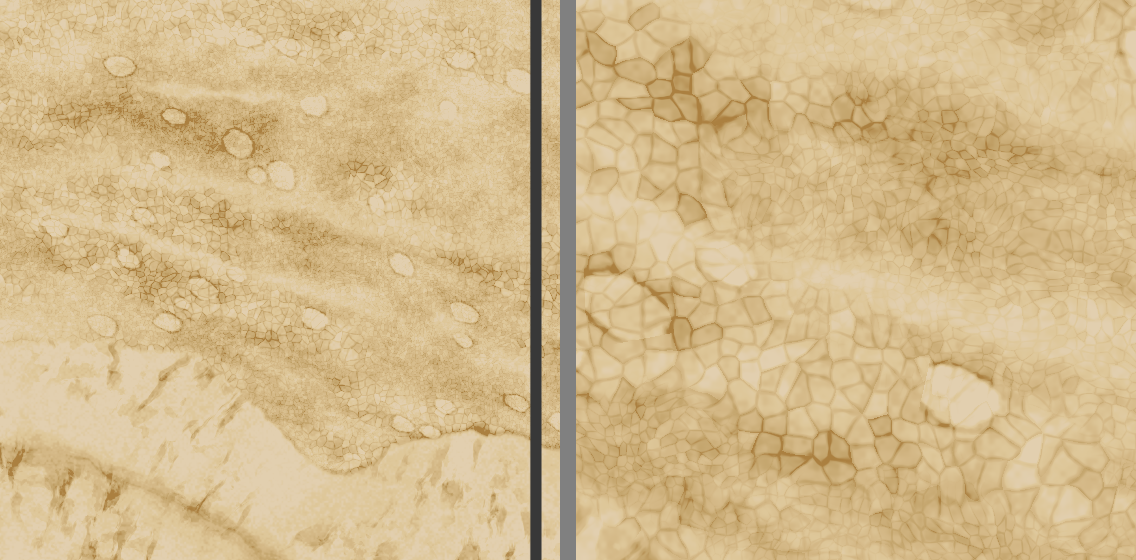
Left: the whole. Right: its middle third, enlarged.
A Shadertoy shader for this texture:

```glsl
// Honey travertine slab: tilted pebbly strata over pale streaked crystal, with a dark upright joint.

const vec3 OCHRE = vec3(0.67, 0.50, 0.25);
const vec3 TAN = vec3(0.77, 0.65, 0.43);
const vec3 SAND = vec3(0.83, 0.72, 0.525);
const vec3 HONEY = vec3(0.87, 0.78, 0.60);
const vec3 CREAM = vec3(0.885, 0.81, 0.685);
const vec3 JOINT = vec3(0.22);

float hash(vec2 p) {
    vec3 q = fract(vec3(p.xyx) * 0.1031);
    q += dot(q, q.yzx + 33.33);
    return fract((q.x + q.y) * q.z);
}

vec2 hash2(vec2 p) {
    return vec2(hash(p), hash(p + 57.3));
}

float noise(vec2 p) {
    vec2 i = floor(p), f = fract(p);
    f = f * f * (3.0 - 2.0 * f);
    float low = mix(hash(i), hash(i + vec2(1, 0)), f.x);
    float high = mix(hash(i + vec2(0, 1)), hash(i + vec2(1, 1)), f.x);
    return mix(low, high, f.y);
}

float fbm(vec2 p) {
    float sum = 0.0, amp = 0.5;
    for (int i = 0; i < 5; i++) {
        sum += amp * noise(p);
        p = mat2(1.6, 1.2, -1.2, 1.6) * p + 7.1;
        amp *= 0.5;
    }
    return sum / 0.97;
}

// Cell pattern: distance to nearest seed, gap to the second, cell random
vec3 cells(vec2 p) {
    vec2 i = floor(p);
    float first = 9.0, second = 9.0, id = 0.0;
    for (int y = -1; y <= 1; y++)
    for (int x = -1; x <= 1; x++) {
        vec2 c = i + vec2(x, y);
        float d = length(c + 0.1 + 0.8 * hash2(c) - p);
        if (d < first) { second = first; first = d; id = hash(c + 19.7); }
        else second = min(second, d);
    }
    return vec3(first, second - first, id);
}

float bell(float d, float width) {
    return exp(-d * d / (width * width));
}

float span(float a, float b, float x, float soft) {
    return smoothstep(a - soft, a + soft, x) * (1.0 - smoothstep(b - soft, b + soft, x));
}

// Rounded grains: bright bodies, ochre seams
float pebbles(vec2 p, float scale) {
    vec3 c = cells(p * scale);
    return 0.30 * (c.z - 0.5) + 0.24 * smoothstep(0.0, 0.28, c.y) - 0.16;
}

// Sparse large pale clasts with a darker rim
float clasts(vec2 p, float scale, float rarity) {
    vec3 c = cells(p * scale);
    float radius = 0.2 + 0.2 * fract(c.z * 37.0);
    float d = c.x - radius + 0.22 * (fbm(p * scale * 3.0) - 0.5);
    float body = 1.0 - smoothstep(-0.05, 0.02, d);
    return step(rarity, c.z) * (0.30 * body - 0.28 * bell(d - 0.02, 0.05));
}

float sedimentTone(vec2 p, vec2 w) {
    float tilt = mix(0.31, 0.10, smoothstep(0.45, 0.9, p.y));
    vec2 s = vec2(p.x, p.y + tilt * p.x);
    float tone = 0.56 + 0.75 * (fbm(vec2(s.x * 3.0, s.y * 17.0) + w * 12.0) - 0.5);
    tone += 0.45 * (fbm(p * 9.0 + 4.0) - 0.5);
    tone += 0.14 * smoothstep(0.82, 0.98, p.y);

    // Ochre layers
    tone -= 0.22 * bell(w.y - 0.815 + 0.10 * w.x, 0.04) * span(0.05, 0.55, p.x, 0.12);
    tone -= 0.26 * bell(w.y - 0.715 + 0.22 * w.x, 0.025) * span(0.28, 0.9, p.x, 0.08);
    tone -= 0.14 * bell(w.y - 0.58 + 0.36 * w.x, 0.05);

    // Pebble beds, coarse in patches
    float coarse = smoothstep(0.46, 0.62, fbm(s * vec2(4.0, 10.0) + 2.0));
    float grains = mix(pebbles(w, 150.0), pebbles(w, 72.0), coarse);
    tone += grains * (0.75 + 0.5 * coarse);
    tone += clasts(vec2(s.x * 0.65, s.y) + 0.02 * w, 22.0, 0.86);

    // Pale veins
    float broken = smoothstep(0.25, 0.55, fbm(p * 14.0));
    float vein = bell(w.y - 0.665 + 0.34 * w.x, 0.012) * (1.0 - smoothstep(0.6, 0.75, p.x));
    vein += bell(w.y - 0.885 + 0.13 * w.x, 0.009) * span(0.25, 0.85, p.x, 0.05);
    vein += 0.75 * bell(w.y - 0.765 + 0.24 * w.x, 0.028) * span(0.15, 1.0, p.x, 0.1);
    vein += bell(w.y - 0.93 + 0.64 * w.x, 0.018) * span(0.77, 0.96, p.x, 0.02);
    vein += 0.8 * bell(w.y - 0.41, 0.05) * (1.0 - smoothstep(0.05, 0.28, p.x));
    return mix(tone, 0.90 + 0.3 * grains, 0.85 * min(vein, 1.0) * broken);
}

float crystalTone(vec2 p, vec2 w) {
    float lean = 0.75 * bell(p.x - 0.45, 0.2) + 0.1;
    vec2 q = vec2(w.x - lean * (p.y - 0.2), w.y);
    float tone = 0.86 + 0.35 * (fbm(q * vec2(22.0, 6.0)) - 0.5);
    float patches = smoothstep(0.32, 0.58, fbm(p * 8.0 + 9.0));
    tone -= 0.50 * patches * smoothstep(0.55, 0.68, fbm(q * vec2(48.0, 17.0) + 3.0));
    tone -= 0.25 * smoothstep(0.56, 0.66, fbm(w * 45.0)) * patches;

    // Laminated ochre band bending down to the right
    float d = w.y - 0.20 + 0.10 * w.x + 0.60 * w.x * w.x;
    float laminae = 0.6 + 0.8 * fbm(vec2(p.x * 5.0, d * 130.0));
    tone -= 0.48 * bell(d, 0.023) * laminae;
    return tone - 0.2 * bell(d + 0.05, 0.03) * fbm(p * 30.0);
}

vec3 stoneColor(float tone) {
    vec3 c = mix(OCHRE, TAN, smoothstep(0.0, 0.24, tone));
    c = mix(c, SAND, smoothstep(0.22, 0.48, tone));
    c = mix(c, HONEY, smoothstep(0.46, 0.72, tone));
    return mix(c, CREAM, smoothstep(0.70, 0.95, tone));
}

void mainImage(out vec4 fragColor, in vec2 fragCoord) {
    vec2 p = fragCoord / iResolution.xy;
    vec2 w = p + 0.035 * (vec2(fbm(p * 9.0), fbm(p * 9.0 + 31.0)) - 0.5);
    w += 0.010 * (vec2(noise(p * 45.0), noise(p * 45.0 + 13.0)) - 0.5);

    // Scalloped contact between the strata and the crystal
    float contact = mix(0.37, 0.205, smoothstep(0.28, 0.58, p.x)) - 0.045 * bell(p.x - 0.61, 0.07);
    float d = w.y - contact - 0.03 * (noise(vec2(p.x * 11.0, 2.0)) - 0.5);
    float tone = mix(crystalTone(p, w), sedimentTone(p, w), smoothstep(-0.004, 0.006, d));
    tone -= 0.32 * bell(d - 0.004, 0.007) * smoothstep(0.42, 0.6, p.x);

    // Fine surface grain
    tone += 0.20 * (noise(p * 260.0) - 0.5) + 0.14 * (noise(p * 130.0) - 0.5);
    vec3 color = stoneColor(tone);

    // Dark joint
    float edge = 1.0 / iResolution.x;
    color = mix(color, JOINT, span(0.947, 0.967, p.x, edge));
    fragColor = vec4(color, 1.0);
}
```
